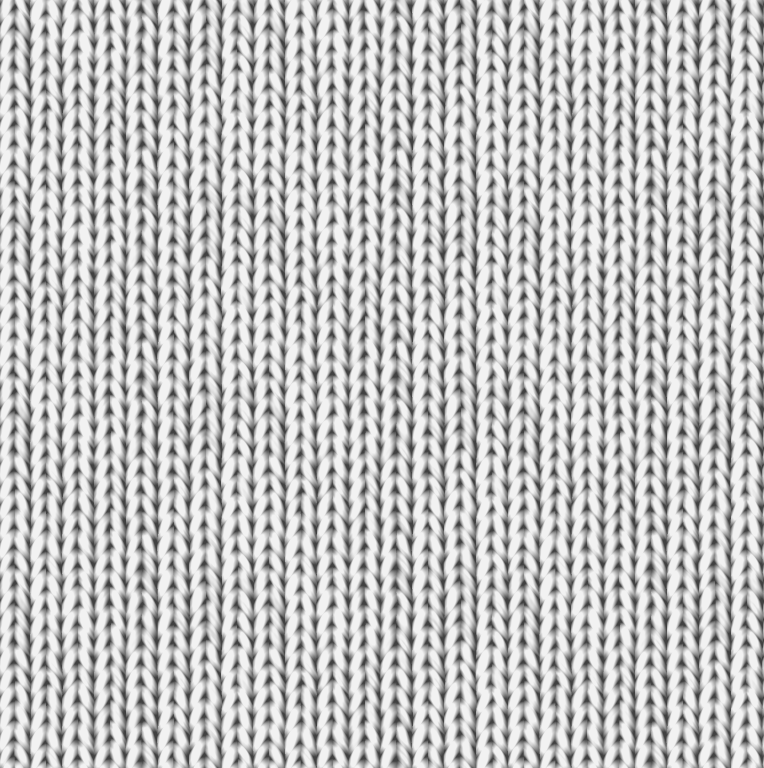
Write a Shadertoy shader that draws this texture.

```glsl
// Pale ribbed knit: 24 wales by 40 rows of slanted, rounded yarn legs.
// Each wale is mirrored about its centre groove; the legs are shaded from
// the left, and hashed wear recurs every 8 wales and 10 rows.

float hash(vec2 p) {
    vec3 q = fract(p.xyx * 0.1031);
    q += dot(q, q.yzx + 33.33);
    return fract((q.x + q.y) * q.z);
}

// Value noise that wraps after the given number of cells.
float tiledNoise(vec2 p, vec2 period) {
    vec2 cell = floor(p), w = fract(p);
    w = w * w * (3.0 - 2.0 * w);
    vec2 a = mod(cell, period), b = mod(cell + 1.0, period);
    return mix(mix(hash(a), hash(vec2(b.x, a.y)), w.x),
               mix(hash(vec2(a.x, b.y)), hash(b), w.x), w.y);
}

float knitShade(vec2 uv) {
    vec2 p = uv * vec2(24.0, 40.0) - vec2(0.46, 0.0);

    // Grooves wander slightly from row to row.
    p.x += 0.06 * (tiledNoise(p * vec2(2.0, 1.0) + 0.5, vec2(16.0, 10.0)) - 0.5);

    // Distance from the wale centre: 0 at the arch, 1 at the outer groove.
    float wale = floor(p.x + 0.5);
    float offset = p.x - wale;
    float side = offset < 0.0 ? -1.0 : 1.0;
    float u = abs(offset) * 2.0;
    float fromLeft = side < 0.0 ? 1.0 - u : u;
    float leg = mod(floor(p.x * 2.0), 16.0);

    // Position along the column, bent so that legs droop from the arch.
    float t = p.y + 1.0 * pow(u, 1.3);
    t += 0.6 * hash(vec2(mod(wale, 8.0), 7.0)) + 0.12 * hash(vec2(leg, 21.0));
    t += 0.2 * (tiledNoise(vec2(leg, t), vec2(16.0, 10.0)) - 0.5);
    float f = fract(t);
    float seam = abs(2.0 * f - 1.0);
    float stitch = hash(vec2(leg, mod(floor(t), 10.0)) + 40.0);

    // Steep lit edge on the left, long shaded flank on the right.
    float scallop = 0.07 * (1.0 - 2.0 * seam);
    float litEdge = 1.0 - smoothstep(-0.14, 0.34, fromLeft + scallop);
    float flank = smoothstep(0.48, 1.05, fromLeft - scallop);

    // Arch grooves break into spots; outer grooves run on.
    float spots = seam * seam;
    float depth = mix(0.68 + 0.45 * spots, 0.86 + 0.20 * spots, u);
    float height = 1.03 - depth * (litEdge + flank);
    height -= 0.20 * pow(seam, 4.0) + 0.04 * side;
    height += 0.12 * (f - 0.5) * (1.0 - spots);

    // Uneven cloth, columns and stitches, and fine fibres along the yarn.
    float broad = tiledNoise(p * vec2(0.5, 0.2) + 0.3, vec2(4.0, 2.0)) - 0.5;
    height += 0.08 * broad + 0.10 * (hash(vec2(leg, 63.0)) - 0.5);
    height += 0.14 * (stitch - 0.5) * (1.0 - pow(seam, 4.0));
    vec2 fibre = vec2(leg * 3.0 + u * 2.0, t * 5.0);
    float roughness = side > 0.0 ? 0.30 : 0.18;
    height += roughness * (tiledNoise(fibre, vec2(48.0, 50.0)) - 0.5);

    return min(mix(0.25, 1.0, clamp(height, 0.0, 1.0)), 0.95);
}

void mainImage(out vec4 fragColor, in vec2 fragCoord) {
    // Average a 3 by 3 grid to smooth the edges.
    float shade = 0.0;
    for (int i = 0; i < 9; i++) {
        vec2 jitter = (vec2(i % 3, i / 3) - 1.0) / 3.0;
        shade += knitShade((fragCoord + jitter) / iResolution.xy) / 9.0;
    }
    fragColor = vec4(vec3(shade), 1.0);
}
```
